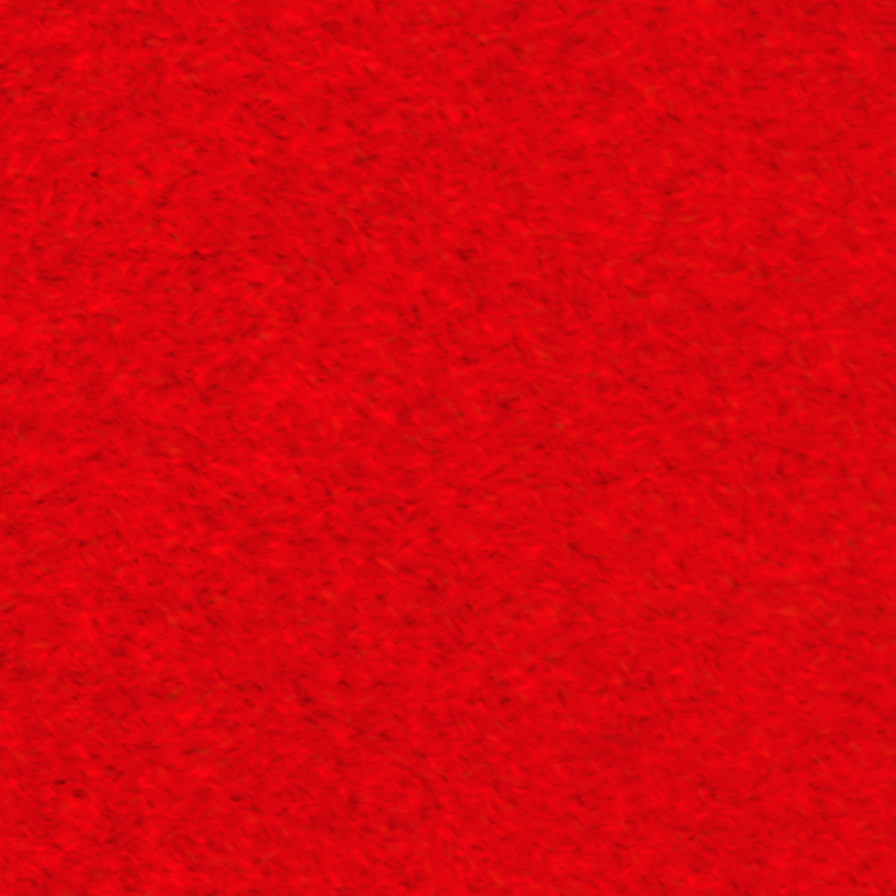
Give the GLSL for this texture, as a Shadertoy shader.

```glsl
vec3 hash3(vec2 cell) {
    vec3 p = fract(cell.xyx * vec3(0.1031, 0.1030, 0.0973));
    p += dot(p, p.yxz + 33.33);
    return fract((p.xxy + p.yxx) * p.zyx);
}

// Direction in which the nap is brushed
float napAngle(vec2 uv) {
    float left = mix(-0.75, 0.75, smoothstep(0.1, 0.9, uv.y));
    float swirl = 0.3 * sin(9.0 * uv.x + 4.0 * sin(5.0 * uv.y)) * sin(11.0 * uv.y + 2.0);
    return mix(left, -0.3, smoothstep(0.1, 0.8, uv.x)) + swirl;
}

// Sum of soft light and dark tufts, one scattered in each cell
float tufts(vec2 uv, float density, float thickness, float seed) {
    vec2 p = uv * density;
    vec2 home = floor(p);
    float total = 0.0;
    for (int y = -1; y <= 1; y++)
    for (int x = -1; x <= 1; x++) {
        vec2 cell = home + vec2(x, y);
        vec3 rnd = hash3(cell + seed);
        vec3 style = hash3(cell + seed + 71.7);
        vec2 d = p - cell - rnd.xy;
        float angle = napAngle(cell / density) + 1.8 * (style.x - 0.5);
        float c = cos(angle), s = sin(angle);
        d = vec2(c * d.x + s * d.y, c * d.y - s * d.x);
        d.y += 0.35 * (style.y - 0.5) * d.x * d.x;
        d.y /= thickness * mix(0.75, 1.25, style.z);
        float body = max(0.0, 1.0 - dot(d, d));
        total += (2.0 * rnd.z - 1.0) * body * body;
    }
    return total;
}

// Broad, gentle unevenness of the pile
float shading(vec2 uv) {
    return sin(7.0 * uv.x + 3.0 * sin(4.0 * uv.y))
         * sin(8.0 * uv.y + 2.0 * sin(6.0 * uv.x + 1.0));
}

void mainImage(out vec4 fragColor, in vec2 fragCoord) {
    vec2 uv = fragCoord / min(iResolution.x, iResolution.y);

    // Coarse, medium and fine fibres
    float coarse = tufts(uv, 43.0, 0.50, 11.0);
    float medium = tufts(uv + 0.37, 74.0, 0.42, 137.0);
    float fine = tufts(uv + 0.71, 125.0, 0.40, 293.0);
    float relief = 0.055 * coarse + 0.105 * medium + 0.080 * fine;

    // Softer pile to the right, deeper hollows than highlights
    relief *= mix(1.15, 0.85, uv.x);
    relief -= 1.2 * relief * relief;

    // Faint crease across the lower part
    float crease = exp(-pow((uv.y - 0.33 + 0.015 * uv.x) / 0.012, 2.0)) * uv.x;
    float red = 0.841 + relief + 0.009 * shading(uv) - 0.015 * crease;

    // Warm flecks on a few fibres
    float fleck = max(0.0, tufts(uv + 0.53, 58.0, 0.38, 419.0) - 0.2);
    vec3 color = vec3(red, 0.018 + 0.07 * fleck + 0.02 * crease, 0.055 + 0.08 * relief);
    fragColor = vec4(clamp(color, 0.0, 1.0), 1.0);
}
```
